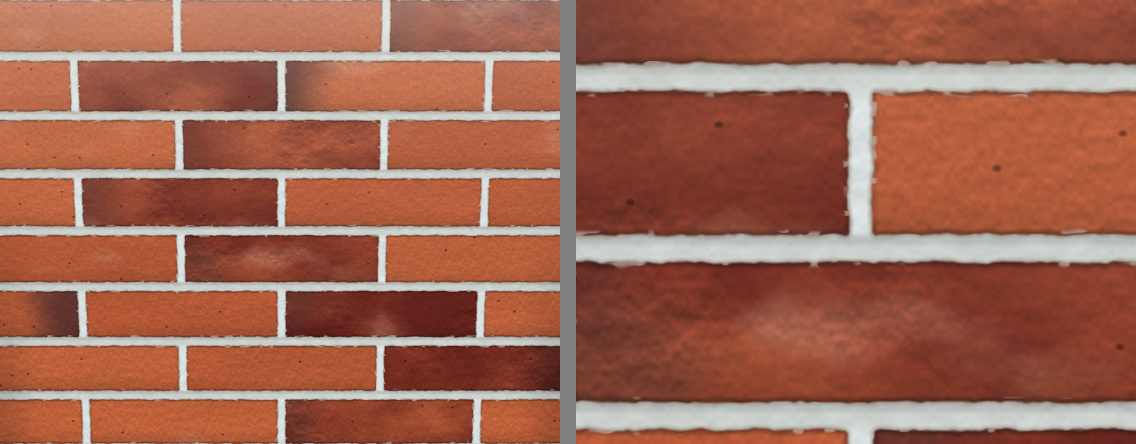
Left: the whole. Right: its middle third, enlarged.
Write a WebGL 1 fragment shader that draws this texture.

```glsl
precision highp float;
// Running-bond wall of long, low fired bricks with scorched ones and pale mortar joints.
uniform vec2 u_resolution;

float hash(vec2 p) {
  return fract(sin(dot(p, vec2(127.1, 311.7))) * 43758.5453);
}

float noise(vec2 p) {
  vec2 i = floor(p), f = fract(p);
  f = f * f * (3.0 - 2.0 * f);
  return mix(mix(hash(i), hash(i + vec2(1.0, 0.0)), f.x),
             mix(hash(i + vec2(0.0, 1.0)), hash(i + 1.0), f.x), f.y);
}

float fbm(vec2 p) {
  float sum = 0.0, amp = 0.5;
  for (int i = 0; i < 4; i++) {
    sum += amp * noise(p);
    p = p * 2.03 + 17.3;
    amp *= 0.5;
  }
  return sum;
}

// Slope of a noise relief, positive where it faces the light above
float relief(vec2 p, float freq) {
  return fbm((p + vec2(0.0, 0.004)) * freq) - fbm(p * freq);
}

float box(vec2 p, vec2 halfSize, float radius) {
  vec2 q = abs(p) - halfSize + radius;
  return length(max(q, 0.0)) + min(max(q.x, q.y), 0.0) - radius;
}

void main() {
  vec2 uv = gl_FragCoord.xy / u_resolution;
  vec2 p = vec2(uv.x * 1.263, 1.0 - uv.y);  // y runs down the wall

  // Courses and columns shrink slightly towards the bottom
  float course = 0.072 + p.y * (7.232 + 0.621 * p.y);
  float row = floor(course);
  float odd = mod(row, 2.0);
  vec2 size = vec2(0.4737 - 0.035 * p.y, 1.0 / (7.232 + 1.242 * p.y));
  float along = (p.x - 0.635) / size.x + 0.5 * (1.0 - odd);
  vec2 id = vec2(floor(along), row);
  vec2 f = vec2(fract(along), fract(course));
  vec2 local = (f - 0.5) * size;
  vec2 seed = p + id * vec2(3.7, 5.3);

  // Brick outline with slightly crumbled edges
  float d = box(local, size * 0.5 - vec2(0.0095, 0.0105), 0.003);
  d += (noise(seed * 70.0) - 0.5) * 0.0022 + (noise(seed * 200.0) - 0.5) * 0.0013;
  float soft = max(0.0014, 0.8 / u_resolution.y);
  float brickMask = 1.0 - smoothstep(-soft, soft, d);

  // One burnt brick per course, its column stepping from course to course
  float burntColumn = mix(step(2.5, abs(row - 3.0)), step(4.0, row) - 1.0, odd);
  float burnt = 1.0 - step(0.5, abs(id.x - burntColumn));
  float patches = fbm(seed * vec2(7.0, 11.0));
  float strength = 0.52 + 0.45 * exp(-pow((row - 5.4) / 1.2, 2.0));
  float dark = burnt * clamp(strength * mix(0.8, 1.15, f.x) + (patches - 0.47) * 1.3, 0.0, 1.0);

  // Every fourth course has a second brick scorched at one end only
  float endBrick = (1.0 - step(0.5, abs(mod(row, 4.0) - 1.0)))
                 * (1.0 - step(0.5, abs(id.x - (1.0 - row) * 0.5)));
  float endDistance = abs(f.x - (row - 1.0) / 4.0) + (patches - 0.5) * 0.25;
  float scorch = endBrick * (1.0 - smoothstep(0.03, 0.32, endDistance));
  float scorchedEnd = step(0.5, hash(id + 4.0));
  scorch += burnt * 0.6 * (1.0 - smoothstep(0.0, 0.25, abs(f.x - scorchedEnd) + (patches - 0.5) * 0.4));

  // Fired clay, darker where burnt
  vec3 clay = mix(vec3(0.69, 0.325, 0.195), vec3(0.745, 0.375, 0.225), hash(id + 9.0));
  clay *= 0.94 + 0.12 * fbm(seed * vec2(5.0, 18.0));
  clay = mix(clay, vec3(0.38, 0.12, 0.10), dark);
  clay = mix(clay, vec3(0.25, 0.14, 0.15), min(scorch, 1.0) * 0.75);
  float bloom = smoothstep(0.60, 0.80, fbm(seed * vec2(5.0, 9.0) + 31.0));
  clay = mix(clay, vec3(0.82, 0.62, 0.54), bloom * 0.3);

  // Sanded grain, and wrinkled dents on burnt bricks
  clay *= 1.0 + 0.24 * relief(seed, 95.0) + 0.09 * (noise(seed * 230.0) - 0.5);
  float dented = burnt * smoothstep(0.48, 0.62, noise(seed * 9.0 + 5.0));
  clay *= 1.0 + dented * 1.3 * relief(seed, 32.0);

  // Scattered small pits
  vec2 cell = floor(seed * 32.0);
  vec2 pit = fract(seed * 32.0) - 0.3 - 0.4 * vec2(hash(cell + 2.0), hash(cell + 7.0));
  float hasPit = step(0.91, hash(cell));
  clay *= 1.0 - 0.4 * hasPit * (1.0 - smoothstep(0.03, 0.12, length(pit * vec2(0.8, 1.0))));

  // Darkened arrises, strongest along the lower and upper edges
  float arris = smoothstep(-0.006, 0.0, d);
  clay *= 1.0 - arris * (0.15 + 0.22 * smoothstep(0.30, 0.42, abs(f.y - 0.5)));
  clay *= 1.0 - 0.08 * smoothstep(0.6, 0.9, f.y);

  // Mortar: bright in the joint, grey beside the bricks and under their edges
  float upright = smoothstep(0.005, 0.014, size.y * 0.5 - abs(local.y));
  vec3 mortar = mix(vec3(0.80, 0.82, 0.805), vec3(0.85, 0.88, 0.88), upright);
  mortar *= 0.96 + 0.08 * fbm(p * 60.0) + 0.12 * relief(p, 80.0);
  mortar = mix(vec3(0.62, 0.58, 0.54), mortar, smoothstep(-0.001, 0.0045, d));
  mortar *= 1.0 - 0.10 * smoothstep(0.90, 0.94, f.y) * (1.0 - smoothstep(0.95, 1.0, f.y));

  // Crumbs of mortar clinging to the edges
  float crumbs = smoothstep(0.64, 0.82, noise(seed * vec2(90.0, 160.0))) * smoothstep(-0.005, -0.001, d);
  clay = mix(clay, vec3(0.80, 0.76, 0.72), crumbs * 0.6);

  // Pale daylight from above, slight falloff at the lower corners
  vec3 color = mix(mortar, clay, brickMask);
  color = mix(color, vec3(0.95, 0.92, 0.88), 0.34 * exp(-p.y * 4.2));
  color *= 1.0 - 0.14 * smoothstep(0.42, 0.5, abs(uv.x - 0.5)) * smoothstep(0.3, 1.0, p.y);
  gl_FragColor = vec4(clamp(color, 0.0, 1.0), 1.0);
}
```
